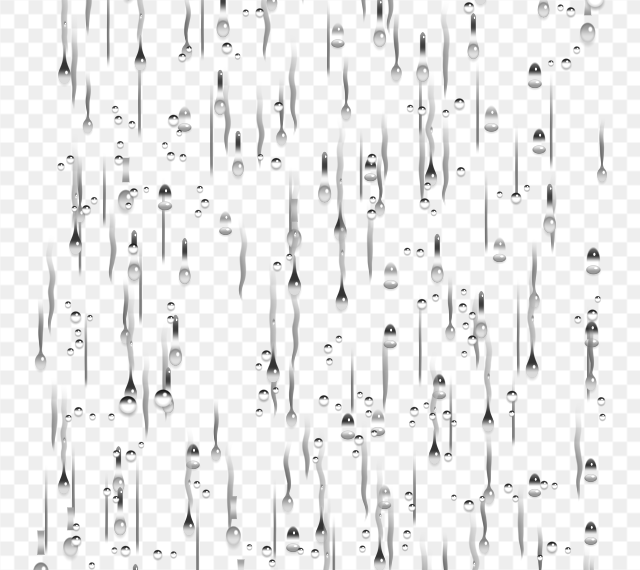
A WebGL 2 fragment shader for this texture:

```glsl
#version 300 es
precision highp float;
// Grey water drops and running streaks over a pale checkerboard.
// Streaks, drops and bead clusters sit on jittered grids whose columns are
// shifted at random; each one is painted over a single grey tone.
uniform vec2 u_resolution;
out vec4 fragColor;

float pixel;  // size of one pixel, in hundredths of the canvas height
float tone;   // grey level built up by paint()

vec3 hash3(vec2 p) {
  vec3 q = fract(p.xyx * vec3(0.1031, 0.1030, 0.0973));
  q += dot(q, q.yxz + 33.33);
  return fract((q.xxy + q.yzz) * q.zyx);
}

float gradientNoise(float x, float seed) {
  float i = floor(x), f = x - i;
  float a = hash3(vec2(i, seed)).x * 2.0 - 1.0;
  float b = hash3(vec2(i + 1.0, seed)).x * 2.0 - 1.0;
  return 2.0 * mix(a * f, b * (f - 1.0), f * f * (3.0 - 2.0 * f));
}

float cover(float d) { return 1.0 - smoothstep(-0.8 * pixel, 0.8 * pixel, d); }

void paint(float shade, float alpha) {
  tone = mix(tone, clamp(shade, 0.0, 1.0), clamp(alpha, 0.0, 1.0));
}

void highlight(vec2 q, vec2 r) {
  paint(1.0, 1.0 - smoothstep(0.12, 0.36, length(q / r - vec2(0.35, 0.35))));
}

// Ellipse lit from below, with a soft shadow under it
void bulb(vec2 q, vec2 r, float top, float base) {
  float d = length(q / r);
  paint(0.66, 0.45 * (1.0 - smoothstep(0.6, 1.25, length(q / r + vec2(0.0, 0.4)))));
  float shade = mix(base, top, smoothstep(-0.5, 0.8, q.y / r.y));
  paint(shade - 0.1 * smoothstep(0.65, 1.0, d), cover((d - 1.0) * r.x));
  highlight(q, r);
}

// Clear round bead with a dark cap
void bead(vec2 q, float radius) {
  vec2 s = q / radius;
  float d = length(s);
  paint(0.5, 0.6 * (1.0 - smoothstep(0.65, 1.3, length(s + vec2(0.0, 0.35)))));
  float shade = mix(1.0, 0.22, smoothstep(-0.15, 0.7, s.y)) - 0.14 * smoothstep(0.6, 1.0, d);
  paint(shade, cover((d - 1.0) * radius));
  paint(1.0, 1.0 - smoothstep(0.1, 0.36, length(s - vec2(0.2, 0.4))));
}

// Run of water, rising from the origin and fading upward
void trail(vec2 q, float len, float width, float shade, float alpha, float taper, float seed) {
  float t = q.y / len;
  if (t < 0.0 || t > 1.0) return;
  float x = q.x - gradientNoise(q.y * 0.24, seed) * (width - 0.2) * 1.5;
  float w = width * mix(1.0, smoothstep(-0.15, 0.45, t), taper);
  float fade = smoothstep(0.0, 0.16, t) * (1.0 - smoothstep(0.4, 1.0, t));
  float edge = 1.0 - smoothstep(0.6 * w, w + 0.6 * pixel, abs(x));
  paint(shade + 0.08 * x / w + 0.25 * taper * t, alpha * fade * edge);
}

// Coverage of a round base that narrows upward into a neck
float pear(vec2 q, vec2 r, float neck, float tall, float slope) {
  float w = q.y < 0.0 ? r.x * sqrt(max(0.0, 1.0 - q.y * q.y / (r.y * r.y)))
                      : mix(neck, r.x, exp(-q.y * q.y / (slope * slope)));
  w *= sqrt(clamp((tall - q.y) / 0.6, 0.0, 1.0));
  return cover(abs(q.x) - w) * cover(-r.y - q.y) * cover(q.y - tall);
}

void drop(vec2 q, float kind, float seed) {
  if (kind < 0.28) {         // small drop on a thin tail
    trail(q - vec2(0.0, 1.0), 10.5, 0.45, 0.34, 0.9, 1.0, seed * 90.0);
    bulb(q, vec2(0.95, 1.3), 0.6, 0.86);
    paint(mix(0.86, 0.45, smoothstep(-1.2, 1.8, q.y)), 0.85 * pear(q, vec2(0.95, 1.35), 0.1, 3.4, 1.3));
    highlight(q, vec2(0.95, 1.3));
  } else if (kind < 0.42) {  // dark drop on a long pale trail
    trail(q - vec2(0.0, 3.0), 18.0, 0.6, 0.64, 0.75, 0.3, seed * 90.0);
    bulb(q - vec2(0.1, 9.0), vec2(0.2, 0.5), 0.5, 0.95);
    bulb(q, vec2(1.1, 1.4), 0.5, 0.86);
    float shade = mix(0.86, 0.2, smoothstep(-0.7, 1.3, q.y)) + 0.5 * smoothstep(2.0, 5.2, q.y);
    paint(shade, pear(q, vec2(1.1, 1.45), 0.2, 5.4, 1.9));
    highlight(q, vec2(1.0, 1.3));
  } else if (kind < 0.59) {  // pin with a dark rounded head
    float shade = mix(0.62, 0.96, smoothstep(0.8, 2.4, q.y));
    shade = mix(shade, 0.24, smoothstep(2.6, 4.8, q.y)) + 0.35 * smoothstep(5.0, 7.4, q.y);
    paint(shade, pear(q, vec2(1.1, 1.5), 0.47, 7.4, 2.0));
    bulb(q, vec2(1.1, 1.45), 0.64, 0.88);
    highlight(q - vec2(0.0, 6.2), vec2(0.55, 0.9));
  } else if (kind < 0.89) {  // dome floating over a flat lens
    vec2 dome = q - vec2(0.0, 1.2);
    float pale = 0.42 * step(0.6, seed);
    float alpha = cover((length(dome / vec2(1.15, 2.2)) - 1.0) * 1.15) * smoothstep(-0.4, 1.0, dome.y);
    paint(mix(0.18, 0.42, smoothstep(0.8, 2.2, dome.y)) + pale, alpha);
    highlight(dome - vec2(-0.1, 0.7), vec2(0.8, 1.1));
    bulb(q - vec2(0.0, -0.4), vec2(1.25, 0.8), 0.92, 0.6);
  } else {                   // square plug above a large drop
    vec2 plug = abs(q - vec2(0.0, 5.2)) - vec2(0.5 + 0.06 * abs(q.y - 5.2), 2.1);
    float shade = mix(0.58, 0.88, smoothstep(3.2, 5.2, q.y)) - 0.25 * smoothstep(5.5, 7.0, q.y);
    paint(shade, cover(max(plug.x, plug.y)));
    bulb(q, vec2(1.35, 1.75), 0.58, 0.88);
  }
}

bool inside(float x) { return x > 7.0 && x < 106.0; }

void main() {
  pixel = 100.0 / u_resolution.y;
  vec2 p = gl_FragCoord.xy * pixel;

  // Checkerboard
  vec2 wave = clamp(sin(p * 3.14159 / 2.5) * 0.8 / pixel, -1.0, 1.0);
  tone = 0.967 + 0.033 * wave.x * wave.y;

  // Streaks: thin straight ones and wide wavy ones
  for (int i = -1; i <= 1; i++) for (int j = -1; j <= 0; j++) {
    float column = floor(p.x / 5.5) + float(i);
    float shift = hash3(vec2(column, 71.0)).x * 22.0;
    vec2 id = vec2(column, floor((p.y + shift) / 22.0) + float(j));
    vec3 h = hash3(id + 13.0), k = hash3(id + 57.0);
    vec2 at = (id + vec2(0.2, 0.0) + 0.6 * h.xy) * vec2(5.5, 22.0) - vec2(0.0, shift);
    float wide = step(0.5, k.y);
    if (h.z < 0.74 && inside(at.x))
      trail(p - at, mix(12.0, 19.0, k.x), mix(0.22, 0.54, wide), mix(0.42, 0.46, wide), 0.85, wide, k.z * 90.0);
  }

  // Drops
  for (int i = -1; i <= 1; i++) for (int j = 1; j >= -2; j--) {
    float column = floor(p.x / 9.0) + float(i);
    float shift = hash3(vec2(column, 29.0)).y * 12.0;
    vec2 id = vec2(column, floor((p.y + shift) / 12.0) + float(j));
    vec3 h = hash3(id + 101.0), k = hash3(id + 163.0);
    vec2 at = (id + vec2(0.2, 0.2) + 0.6 * h.xy) * vec2(9.0, 12.0) - vec2(0.0, shift);
    if (h.z < 0.88 && inside(at.x)) drop((p - at) / mix(0.88, 1.02, k.y), k.x, k.z);
  }

  // Beads: one main bead per cell, with up to two small companions
  for (int i = -1; i <= 1; i++) for (int j = -1; j <= 1; j++) {
    vec2 id = floor(p / 8.5) + vec2(i, j);
    vec3 h = hash3(id + 211.0), k = hash3(id + 307.0);
    vec2 at = (id + 0.2 + 0.6 * h.xy) * 8.5;
    if (h.z > 0.52 || !inside(at.x)) continue;
    float radius = k.x > 0.91 ? 1.5 : mix(0.65, 0.92, k.y);
    bead(p - at, radius);
    for (int n = 1; n <= 2; n++) {
      vec3 c = hash3(id + 401.0 * float(n));
      float angle = 6.2832 * (k.z + 0.35 * float(n));
      vec2 q = p - at - (radius + 1.1 + 1.2 * c.x) * vec2(cos(angle), sin(angle));
      if (c.y < 0.6) bead(q, mix(0.45, 0.6, c.z));
    }
  }
  fragColor = vec4(vec3(tone), 1.0);
}
```
